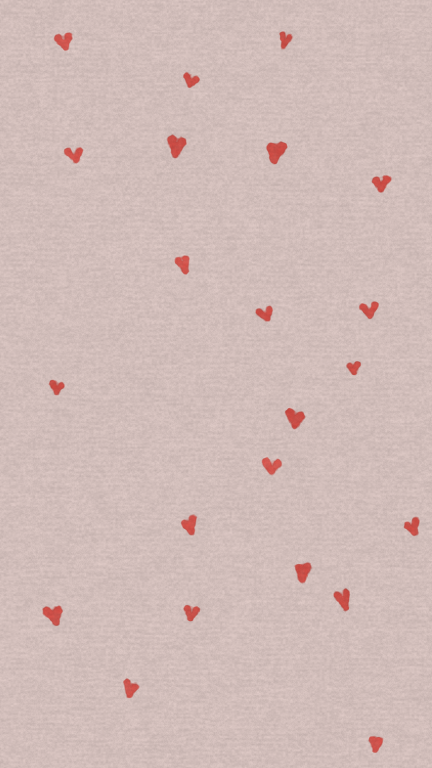
Give the GLSL for this pattern, as a Shadertoy shader.

```glsl
// Small hand-painted red hearts scattered over pale pink ribbed paper.

// All lengths are fractions of the canvas width.
const vec3  PAPER        = vec3(0.820, 0.742, 0.728);
const vec3  PAINT        = vec3(0.800, 0.320, 0.290);
const vec3  PAINT_DEEP   = vec3(0.800, 0.170, 0.140);
const float CELL         = 0.25;    // spacing of the scatter grid
const float JITTER       = 0.66;    // heart wander within its cell
const float PRESENCE     = 0.80;    // share of cells with a heart
const float MAX_TILT     = 0.35;    // radians
const float RIB_PITCH    = 0.0125;  // spacing of the paper ribs
const float RIB_DEPTH    = 0.012;
const float GRAIN_SIZE   = 0.0045;
const float GRAIN_DEPTH  = 0.11;
const float MOTTLE_DEPTH = 0.025;
const float EDGE_ROUGH   = 0.0028;  // wobble of painted edges

// Integer hash: three values in 0..1 from a lattice point and a seed.
vec3 hash3(vec2 cell, int seed) {
    uvec3 v = uvec3(ivec3(ivec2(cell), seed) + 4096);
    v = v * 1664525u + 1013904223u;
    v.x += v.y * v.z; v.y += v.z * v.x; v.z += v.x * v.y;
    v ^= v >> 16u;
    v.x += v.y * v.z; v.y += v.z * v.x; v.z += v.x * v.y;
    return vec3(v >> 8u) / 16777216.0;
}

// Smooth value noise in 0..1.
float noise(vec2 p, int seed) {
    vec2 i = floor(p), f = fract(p);
    f = f * f * (3.0 - 2.0 * f);
    float low  = mix(hash3(i, seed).x, hash3(i + vec2(1, 0), seed).x, f.x);
    float high = mix(hash3(i + vec2(0, 1), seed).x, hash3(i + vec2(1, 1), seed).x, f.x);
    return mix(low, high, f.y);
}

float smoothMin(float a, float b, float k) {
    float h = max(k - abs(a - b), 0.0) / k;
    return min(a, b) - 0.25 * h * h * k;
}

// Brush stroke: a segment whose radius changes from start to end.
float strokeDistance(vec2 p, vec2 a, vec2 b, float ra, float rb) {
    vec2 ab = b - a;
    float t = clamp(dot(p - a, ab) / dot(ab, ab), 0.0, 1.0);
    return length(p - a - ab * t) - mix(ra, rb, t);
}

// Heart made of two strokes meeting at the tip.
float heartDistance(vec2 p, vec3 shape, vec3 lobes) {
    float size   = mix(0.033, 0.051, shape.x);
    float spread = size * mix(0.20, 0.31, shape.y);
    float rise   = size * mix(0.64, 0.44, shape.y);
    float brush  = size * mix(0.17, 0.24, shape.z);
    vec2 tip   = vec2((lobes.z - 0.5) * 0.12 * size, -0.5 * rise);
    vec2 left  = vec2(-spread, rise * mix(0.32, 0.62, lobes.x));
    vec2 right = vec2( spread, rise * mix(0.32, 0.62, lobes.y));
    float dLeft  = strokeDistance(p, tip, left,  0.58 * brush, brush);
    float dRight = strokeDistance(p, tip, right, 0.58 * brush, brush);
    return smoothMin(dLeft, dRight, 0.20 * size);
}

// Paper relief: fine grain, wavering horizontal ribs and broad mottling.
float paperRelief(vec2 p) {
    vec2 g = p / GRAIN_SIZE;
    float grain = 0.60 * noise(g * vec2(0.8, 1.0), 11)
                + 0.40 * noise(g * 1.9 + 7.3, 12) - 0.5;
    float waver = 0.8 * noise(p * vec2(22.0, 45.0), 13);
    float rib = cos(6.2832 * (p.y / RIB_PITCH + waver));
    rib *= 0.4 + 0.9 * noise(p * vec2(14.0, 35.0), 14);
    float mottle = noise(p * vec2(30.0, 70.0), 15) - 0.5;
    return GRAIN_DEPTH * grain + RIB_DEPTH * rib + MOTTLE_DEPTH * mottle;
}

void mainImage(out vec4 fragColor, in vec2 fragCoord) {
    vec2 p = fragCoord / iResolution.x;
    float soft = 0.8 / iResolution.x + 0.0006;
    float relief = paperRelief(p);
    vec3 color = PAPER;

    // Uneven paint: rough outline and patchy density.
    float rough = EDGE_ROUGH * (noise(p * 160.0, 21) - 0.5);
    float patchy = noise(p * 110.0, 22);

    // Hearts from this cell and its neighbours.
    vec2 home = floor(p / CELL);
    for (int y = -1; y <= 1; y++)
    for (int x = -1; x <= 1; x++) {
        vec2 cell = home + vec2(x, y);
        vec3 place = hash3(cell, 1);
        if (place.z > PRESENCE) continue;
        vec3 look = hash3(cell, 4);
        vec2 center = (cell + 0.5 + JITTER * (place.xy - 0.5)) * CELL;
        float tilt = MAX_TILT * (2.0 * look.x - 1.0);
        float c = cos(tilt), s = sin(tilt);
        vec2 q = mat2(c, -s, s, c) * (p - center);
        float d = heartDistance(q, hash3(cell, 2), hash3(cell, 3)) + rough;

        float depth = 0.30 * patchy + 0.65 * smoothstep(0.85, 1.0, look.y);
        vec3 paint = mix(PAINT, PAINT_DEEP, depth);
        paint *= 1.0 - 0.06 * smoothstep(-0.004, 0.0, d);
        paint += 0.04 * (look.z - 0.5);
        color = mix(color, paint, 0.96 * (1.0 - smoothstep(-soft, soft, d)));
    }

    fragColor = vec4(clamp(color * (1.0 + relief), 0.0, 1.0), 1.0);
}
```
